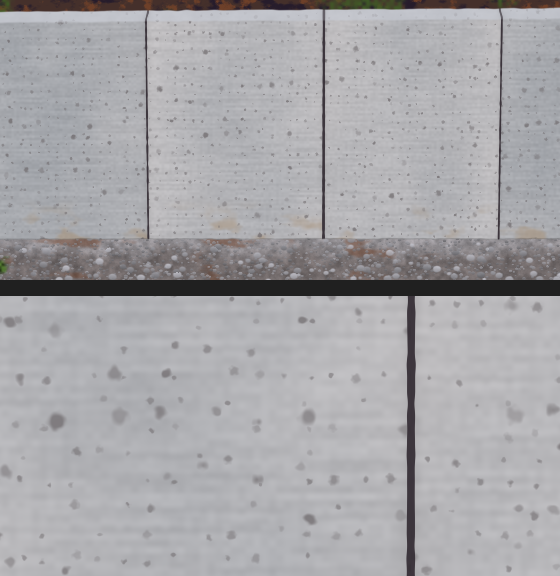
Top: the whole. Bottom: its middle third, enlarged.
Reproduce this texture procedurally as a Shadertoy shader.

```glsl
const float PANEL_WIDTH = 0.63;
const float FIRST_JOINT = -0.104;
const float MIDDLE_JOINT = 2.0;
const float WALL_BASE = 0.146;
const float WALL_TOP = 0.959;
const float TOP_SLOPE = 0.006;
const float BEVEL_HEIGHT = 0.038;
const float JOINT_HALF_WIDTH = 0.0046;
const vec3 CONCRETE_DARK = vec3(0.65, 0.66, 0.68);
const vec3 CONCRETE_PALE = vec3(0.74, 0.735, 0.745);
const vec3 BEVEL_COLOR = vec3(0.77, 0.78, 0.81);
const vec3 PIT_COLOR = vec3(0.43, 0.41, 0.42);
const vec3 STAIN_COLOR = vec3(0.66, 0.58, 0.49);
const vec3 JOINT_COLOR = vec3(0.20, 0.17, 0.20);
const vec3 SOIL_COLOR = vec3(0.27, 0.19, 0.17);
const vec3 SOIL_SHADOW = vec3(0.15, 0.11, 0.17);
const vec3 SOIL_WARM = vec3(0.43, 0.25, 0.16);
const vec3 LEAF_COLOR = vec3(0.25, 0.36, 0.15);
const vec3 DIRT_COLOR = vec3(0.46, 0.43, 0.43);
const vec3 DUST_COLOR = vec3(0.64, 0.63, 0.65);
const vec3 STONE_COLOR = vec3(0.68, 0.68, 0.71);

float hash(vec2 p) {
    return fract(sin(dot(p, vec2(127.1, 311.7))) * 43758.5453);
}

float noise(vec2 p) {
    vec2 i = floor(p), f = fract(p);
    f = f * f * (3.0 - 2.0 * f);
    return mix(mix(hash(i), hash(i + vec2(1, 0)), f.x),
               mix(hash(i + vec2(0, 1)), hash(i + 1.0), f.x), f.y);
}

float fbm(vec2 p) {
    float sum = 0.0, amp = 0.53;
    for (int i = 0; i < 4; i++) {
        sum += amp * noise(p);
        p = p * 2.03 + 17.3;
        amp *= 0.5;
    }
    return sum;
}

// Sparse ragged pits, one candidate per cell
float pits(vec2 p, float scale) {
    vec2 q = p * scale, cell = floor(q);
    vec2 center = 0.3 + 0.4 * vec2(hash(cell + 3.1), hash(cell + 8.7));
    float size = hash(cell + 5.3);
    float radius = 0.05 + 0.15 * size * size;
    vec2 d = fract(q) - center;
    float ragged = length(d) + 0.10 * (noise(q * 9.0) - 0.5);
    float present = step(0.45, hash(cell + 1.9));
    return present * (0.25 + 0.5 * hash(cell + 6.1)) * (1.0 - smoothstep(radius * 0.4, radius + 0.06, ragged));
}

// Rounded stones: x is coverage, y is brightness
vec2 stones(vec2 p, float scale, float density) {
    vec2 q = p * scale, base = floor(q), result = vec2(0);
    for (int y = -1; y <= 1; y++)
    for (int x = -1; x <= 1; x++) {
        vec2 cell = base + vec2(x, y);
        vec2 d = q - cell - vec2(hash(cell), hash(cell + 4.7));
        float radius = 0.25 + 0.3 * hash(cell + 9.2);
        float cover = 1.0 - smoothstep(radius - 0.2, radius + 0.05, length(d * vec2(0.85, 1.1)));
        cover *= step(hash(cell + 2.6), density);
        float light = 0.68 + 0.4 * hash(cell + 7.4) + 0.35 * d.y;
        if (cover > result.x) result = vec2(cover, light);
    }
    return result;
}

vec3 soil(vec2 p) {
    float clods = fbm(p * vec2(26.0, 38.0));
    vec3 color = mix(SOIL_SHADOW, SOIL_COLOR, smoothstep(0.25, 0.55, clods));
    color = mix(color, SOIL_WARM, smoothstep(0.52, 0.75, fbm(p * 34.0 + 9.0)));
    float leaves = smoothstep(0.73, 0.85, noise(p * vec2(5.0, 9.0) + 2.0)) * noise(p * 70.0);
    return mix(color, LEAF_COLOR, leaves);
}

vec3 gravel(vec2 p) {
    float dust = smoothstep(0.06, 0.14, p.y + 0.08 * (fbm(p * 12.0) - 0.5));
    vec3 color = mix(DIRT_COLOR, DUST_COLOR, dust * 0.8);
    color *= 0.72 + 0.5 * fbm(p * 48.0);
    color = mix(color, SOIL_WARM, 0.5 * smoothstep(0.58, 0.75, fbm(p * vec2(7.0, 14.0) + 31.0)));
    vec2 small = stones(p, 75.0, 0.55);
    color = mix(color, STONE_COLOR * small.y * 0.88, small.x * 0.65);
    vec2 large = stones(p + 3.0, 36.0, 0.32 - 0.2 * dust);
    color = mix(color, STONE_COLOR * large.y, large.x * 0.85);
    float tuft = 1.0 - smoothstep(0.02, 0.05, length(p - vec2(0.01, 0.05)) + 0.03 * noise(p * 60.0));
    return mix(color, LEAF_COLOR * (0.5 + noise(p * 90.0)), tuft);
}

void mainImage(out vec4 fragColor, in vec2 fragCoord) {
    vec2 p = fragCoord / iResolution.y;
    float pixel = 1.0 / iResolution.y;
    float top = WALL_TOP + TOP_SLOPE * p.x + 0.004 * (noise(p.xx * vec2(30.0, 0.0)) - 0.5);
    float bevel = smoothstep(top - BEVEL_HEIGHT - 0.006, top - BEVEL_HEIGHT + 0.004, p.y);

    // Nearest joint, leaning a little and bending over the bevel
    float joint = floor((p.x - FIRST_JOINT) / PANEL_WIDTH + 0.5);
    float side = joint - MIDDLE_JOINT;
    float bend = 0.008 * side * smoothstep(top - BEVEL_HEIGHT, top, p.y);
    float d = p.x - FIRST_JOINT - joint * PANEL_WIDTH - (0.013 * side + 0.002) * (p.y - 0.5) + bend;
    float panel = d < 0.0 ? joint - 1.0 : joint;
    float across = fract(d / PANEL_WIDTH);

    // Concrete: panel tone, cloudy mottling, brushed streaks
    vec2 q = p + panel * vec2(3.7, 5.1);
    float tone = 0.18 + 0.9 * (1.0 - abs(panel - 1.5) / 1.5);
    tone += 1.0 * (fbm(q * vec2(5.0, 3.5)) - 0.5) + 0.25 - 0.45 * sin(3.14159 * across);
    vec3 color = mix(CONCRETE_DARK, CONCRETE_PALE, clamp(tone, -0.2, 1.15));
    color += 0.045 * (noise(q * vec2(9.0, 125.0)) - 0.5) + 0.035 * (noise(q * 110.0) - 0.5);
    float low = 1.0 - smoothstep(0.17, 0.30, p.y);
    color = mix(color, STAIN_COLOR, 0.6 * low * smoothstep(0.56, 0.76, fbm(q * vec2(8.0, 13.0))));
    color = mix(color, BEVEL_COLOR + 0.04 * (fbm(q * 30.0) - 0.5), bevel * 0.85);
    float pitting = max(pits(q, 17.0), pits(q + 7.0, 32.0) * 0.8);
    color = mix(color, PIT_COLOR, pitting * (1.0 - 0.7 * bevel));

    // Joint with chipped edges
    float halfWidth = JOINT_HALF_WIDTH - 0.0017 * abs(side) + 0.002 * (noise(p * vec2(3.0, 65.0)) - 0.5);
    float gap = 1.0 - smoothstep(halfWidth - pixel * 0.6, halfWidth + pixel * 0.6, abs(d));
    color *= 1.0 - 0.10 * exp(-abs(d) * 130.0);
    color = mix(color, JOINT_COLOR, gap * (0.92 - 0.3 * bevel));

    // Ground below and soil above
    float base = WALL_BASE + 0.007 * (fbm(p.xx * vec2(24.0, 0.0)) - 0.5);
    color *= 1.0 - 0.2 * (1.0 - smoothstep(0.0, 0.006, p.y - base));
    color = mix(gravel(p), color, smoothstep(-pixel, pixel, p.y - base));
    color = mix(color, soil(p), smoothstep(-pixel, pixel, p.y - top));
    fragColor = vec4(clamp(color, 0.0, 1.0), 1.0);
}
```
